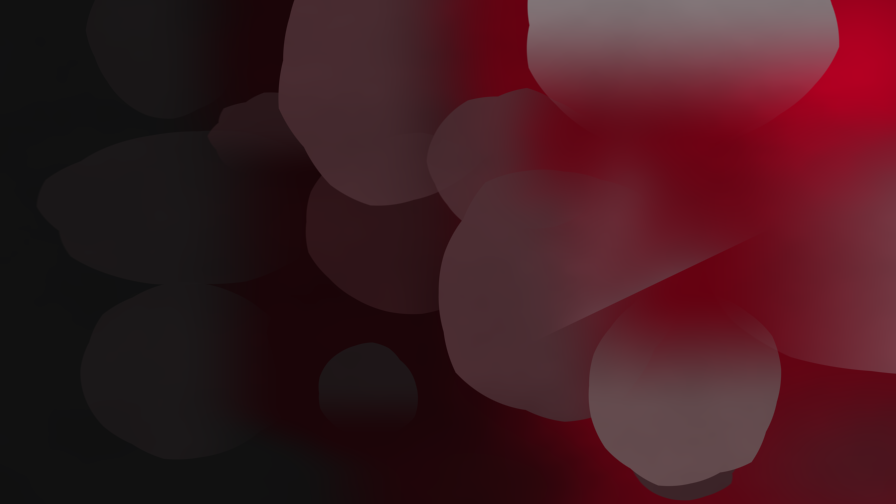
A WebGL 1 fragment shader for this background:

```glsl
precision highp float;

uniform vec2 u_resolution;

#define FACETS 19.0
#define JAGGEDNESS 0.13
#define FOLD_STRENGTH 0.16
#define COAL vec3(0.065, 0.065, 0.066)
#define ASH vec3(0.105, 0.092, 0.096)
#define WINE vec3(0.105, 0.018, 0.030)
#define CRIMSON vec3(0.390, 0.005, 0.065)
#define SCARLET vec3(0.680, 0.000, 0.130)
#define MAUVE vec3(0.290, 0.175, 0.195)
#define ROSE vec3(0.470, 0.290, 0.325)
#define PEARL vec3(0.500, 0.455, 0.465)

float hash(vec2 p) {
  vec3 q = fract(vec3(p.xyx) * 0.1031);
  q += dot(q, q.yzx + 33.33);
  return fract((q.x + q.y) * q.z);
}

float noise(vec2 p) {
  vec2 cell = floor(p), f = fract(p);
  f = f * f * (3.0 - 2.0 * f);
  return mix(mix(hash(cell), hash(cell + vec2(1.0, 0.0)), f.x),
             mix(hash(cell + vec2(0.0, 1.0)), hash(cell + 1.0), f.x), f.y);
}

// Layered noise that breaks soft gradients into folds
float folds(vec2 p) {
  float sum = 0.0, weight = 0.5;
  for (int i = 0; i < 4; i++) {
    sum += weight * noise(p);
    p = p * 2.03 + 7.1;
    weight *= 0.5;
  }
  return sum;
}

float edge(float d) {
  float blur = 0.8 / u_resolution.y;
  return smoothstep(-blur, blur, d);
}

// Faceted outline, opaque toward "lit" and fading on the far side
float petal(vec2 p, vec2 center, vec2 radius, vec2 lit, float seed) {
  vec2 q = (p - center) / radius;
  float turn = (atan(q.y, q.x) / 6.2831853 + 0.5) * FACETS;
  float k = floor(turn);
  float rim = mix(hash(vec2(k, seed)), hash(vec2(mod(k + 1.0, FACETS), seed)), turn - k);
  float outline = 1.0 + JAGGEDNESS * (rim - 0.5);
  float body = edge((outline - length(q)) * min(radius.x, radius.y));
  return body * smoothstep(-0.95, 0.25, dot(q, lit));
}

float glow(vec2 p, vec2 center, vec2 radius) {
  vec2 q = (p - center) / radius;
  return exp(-dot(q, q));
}

void main() {
  vec2 p = gl_FragCoord.xy / u_resolution.y;
  float fold = folds(p * vec2(5.0, 7.0)) - 0.47;
  vec2 w = p + 0.07 * fold;
  vec2 left = vec2(-1.0, 0.0), up = vec2(0.0, 1.0);

  // Dark to red ground
  float wineStart = 0.30 + 0.28 * (1.0 - smoothstep(0.05, 0.22, p.y));
  vec3 color = mix(COAL, WINE, smoothstep(wineStart, wineStart + 0.24, w.x));
  color = mix(color, CRIMSON, smoothstep(0.80, 1.16, w.x - 0.22 * (0.5 - w.y)));
  color = mix(color, SCARLET, glow(w, vec2(1.70, 0.88), vec2(0.25, 0.22)));

  // Shadowed petals on the left
  color = mix(color, ASH, petal(p, vec2(0.37, 0.59), vec2(0.28, 0.155), left, 1.0));
  color = mix(color, ASH, petal(p, vec2(0.38, 0.265), vec2(0.21, 0.17), left, 2.0));
  color = mix(color, ASH, 0.8 * petal(p, vec2(0.33, 0.94), vec2(0.155, 0.17), left, 3.0));
  color = mix(color, WINE, 0.9 * petal(p, vec2(0.63, 0.34), vec2(0.10, 0.12), left, 4.0));
  color = mix(color, ASH * 1.1, 0.8 * petal(p, vec2(0.73, 0.22), vec2(0.10, 0.095), up, 5.0));
  color = mix(color, MAUVE * 0.62, 0.8 * petal(p, vec2(0.56, 0.73), vec2(0.14, 0.085), up, 6.0));

  // Central petals
  color = mix(color, MAUVE * vec3(0.62, 0.45, 0.48),
              petal(p, vec2(0.82, 0.56), vec2(0.21, 0.18), left, 7.0));
  color = mix(color, MAUVE * 0.95, petal(p, vec2(0.80, 0.88), vec2(0.25, 0.28), left, 8.0));
  color = mix(color, CRIMSON, 0.7 * glow(w, vec2(1.05, 0.92), vec2(0.14, 0.16)));
  color = mix(color, MAUVE, 0.85 * petal(p, vec2(1.03, 0.68), vec2(0.18, 0.14), left, 9.0));
  color = mix(color, MAUVE, petal(p, vec2(1.10, 0.42), vec2(0.24, 0.25), vec2(-0.92, -0.2), 10.0));

  // Soft wisps across the red hollow
  color = mix(color, ROSE, 0.45 * glow(w, vec2(1.21, 0.57), vec2(0.09, 0.13)));
  color = mix(color, CRIMSON, 0.7 * glow(w, vec2(1.13, 0.72), vec2(0.09, 0.11)));

  // Ridge with a sharp lower side
  vec2 r = p - vec2(1.16, 0.37);
  float rise = dot(r, vec2(-0.43, 0.90)), along = dot(r, vec2(0.90, 0.43));
  float ridge = edge(rise) * exp(-max(rise, 0.0) * 11.0);
  ridge *= smoothstep(-0.12, 0.03, along) * (1.0 - smoothstep(0.16, 0.42, along));
  color = mix(color, ROSE * 0.82, 0.85 * ridge);

  // Right petal and the dusk below it
  color = mix(color, MAUVE * vec3(0.95, 0.58, 0.68), 0.8 * glow(w, vec2(1.72, 0.08), vec2(0.26, 0.16)));
  color = mix(color, WINE * 1.5, 0.7 * glow(w, vec2(1.02, 0.03), vec2(0.24, 0.12)));
  float veil = petal(p, vec2(1.85, 0.55), vec2(0.50, 0.30), vec2(1.0, 0.0), 11.0);
  color = mix(color, ROSE, veil * (1.0 - smoothstep(0.55, 0.83, w.y)));

  // Pale lower and upper petals
  color = mix(color, MAUVE * 0.8, petal(p, vec2(1.36, 0.07), vec2(0.10, 0.06), -up, 12.0));
  color = mix(color, PEARL * vec3(0.76, 0.63, 0.64),
              petal(p, vec2(1.355, 0.235), vec2(0.195, 0.20), -up, 13.0));
  color = mix(color, PEARL, petal(p, vec2(1.35, 0.95), vec2(0.305, 0.25), up, 14.0));

  color *= 1.0 + FOLD_STRENGTH * fold;
  gl_FragColor = vec4(color, 1.0);
}
```
